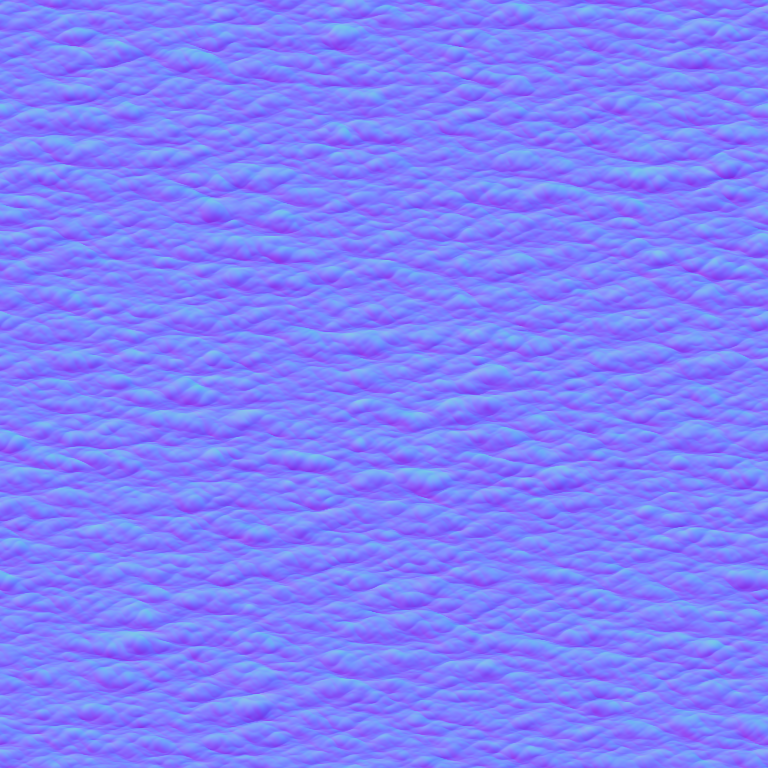
Give the GLSL for this texture map, as a three.js fragment shader.

```glsl
#define WAVES 96
#define FREQ_MIN 20.0     // cycles across the canvas
#define FREQ_MAX 125.0
#define FALLOFF 0.4       // loss of steepness towards short waves
#define TILT 0.09         // mean heading, radians from vertical
#define SPREAD 0.78       // scatter of headings
#define CHOP 0.22         // pull towards the crests
#define STEEPNESS 0.2     // rms slope of the surface
#define SEED 17.0

varying vec2 vUv;

const float TAU = 6.2831853;
const float WAVE_POWER = 0.1077; // mean square of one wave's slope

vec3 hash3(float n) {
  vec3 p = fract(n * vec3(0.1031, 0.1030, 0.0973));
  p += dot(p, p.yzx + 33.33);
  return fract((p.xxy + p.yzz) * p.zyx);
}

// Slope of many sharp-crested waves, long to short; short ones ride the long.
vec2 waterSlope(vec2 p) {
  vec2 slope = vec2(0.0);
  float power = 0.0;

  for (int i = 0; i < WAVES; i++) {
    float n = float(i);
    vec3 rnd = hash3(n + SEED);
    float ratio = pow(FREQ_MAX / FREQ_MIN, n / float(WAVES - 1));
    float angle = TILT + SPREAD * (rnd.x + rnd.y - 1.0);

    // Whole cycle counts keep the surface seamless
    vec2 cycles = floor(FREQ_MIN * ratio * vec2(sin(angle), cos(angle)) + 0.5);
    float freq = length(cycles);
    vec2 heading = cycles / freq;

    float phase = TAU * (dot(cycles, p) + rnd.z);
    float amp = pow(ratio, -FALLOFF);
    vec2 grad = heading * amp * cos(phase) * exp(sin(phase) - 1.0);

    slope += grad;
    power += amp * amp;
    p -= CHOP * grad / (TAU * freq);
  }
  return STEEPNESS * slope / sqrt(WAVE_POWER * power);
}

void main() {
  vec2 slope = waterSlope(vUv);

  // Tangent-space normal with the green axis pointing down
  vec3 normal = normalize(vec2(-1.0, 1.0).xyx * vec3(slope, 0.0) + vec3(0.0, 0.0, 1.0));
  gl_FragColor = vec4(normal * 0.5 + 0.5, 1.0);
}
```
